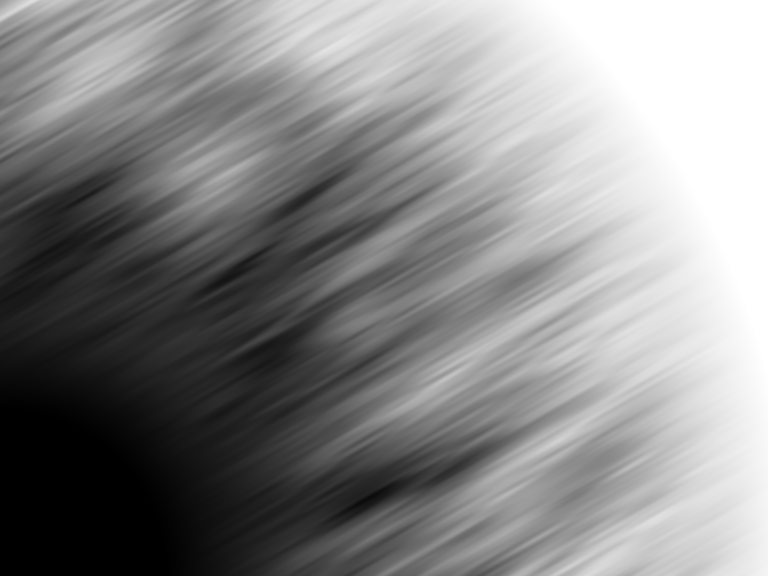
This background is drawn by a Shadertoy shader. Its source:

```glsl
// Slanted motion-blurred grey streaks, fading from a black corner to a white one.

float hash(vec2 p) {
    return fract(sin(dot(p, vec2(127.1, 311.7))) * 43758.5453);
}

float valueNoise(vec2 p) {
    vec2 cell = floor(p), f = fract(p);
    f = f * f * (3.0 - 2.0 * f);
    return mix(mix(hash(cell), hash(cell + vec2(1, 0)), f.x),
               mix(hash(cell + vec2(0, 1)), hash(cell + vec2(1, 1)), f.x), f.y);
}

// Turns the plane so that x runs along the streaks
vec2 alongStreaks(vec2 p) {
    float c = cos(0.52), s = sin(0.52);
    return vec2(c * p.x + s * p.y, c * p.y - s * p.x);
}

// Soft elongated patch of tone
float patchTone(vec2 p, vec2 center, vec2 size) {
    vec2 d = alongStreaks(p - center) / size;
    return exp(-dot(d, d));
}

// Stretched noise: each octave is finer across the streaks than along them
float streaks(vec2 p) {
    vec2 q = alongStreaks(p);
    vec2 frequency = vec2(5.0, 12.0);
    float sum = 0.0, weight = 0.11;
    for (int i = 0; i < 5; i++) {
        sum += weight * (2.0 * valueNoise(q * frequency + float(i) * 17.3) - 1.0);
        frequency *= vec2(1.2, 1.85);
        weight *= 0.88;
    }
    return sum;
}

void mainImage(out vec4 fragColor, in vec2 fragCoord) {
    vec2 p = fragCoord / iResolution.y;

    // Radial ramp around the lower left corner
    float ramp = clamp((length(p) - 0.29) / 1.09, 0.0, 1.0);
    float grey = ramp - 0.22 * ramp * (1.0 - ramp) * (1.0 - ramp);

    // Broad light patches
    float tone = 0.20 * patchTone(p, vec2(0.38, 0.70), vec2(0.13, 0.08));
    tone += 0.18 * patchTone(p, vec2(0.48, 0.93), vec2(0.15, 0.07));
    tone += 0.18 * patchTone(p, vec2(0.14, 0.84), vec2(0.18, 0.07));
    tone += 0.10 * patchTone(p, vec2(0.82, 0.74), vec2(0.12, 0.06));
    tone += 0.15 * patchTone(p, vec2(0.77, 0.33), vec2(0.16, 0.04));

    // Broad dark patches
    tone -= 0.14 * patchTone(p, vec2(0.12, 0.60), vec2(0.20, 0.09));
    tone -= 0.18 * patchTone(p, vec2(0.58, 0.63), vec2(0.15, 0.08));
    tone -= 0.16 * patchTone(p, vec2(0.46, 0.45), vec2(0.15, 0.09));
    tone -= 0.16 * patchTone(p, vec2(0.85, 0.64), vec2(0.20, 0.05));
    tone -= 0.19 * patchTone(p, vec2(0.74, 0.18), vec2(0.18, 0.07));
    tone -= 0.10 * patchTone(p, vec2(1.18, 0.31), vec2(0.16, 0.05));

    // Texture fades out towards pure black and pure white
    float contrast = smoothstep(0.0, 0.45, ramp) * smoothstep(1.0, 0.65, ramp);
    grey += contrast * (tone + 0.90 * streaks(p));

    fragColor = vec4(vec3(clamp(grey, 0.0, 1.0)), 1.0);
}
```
